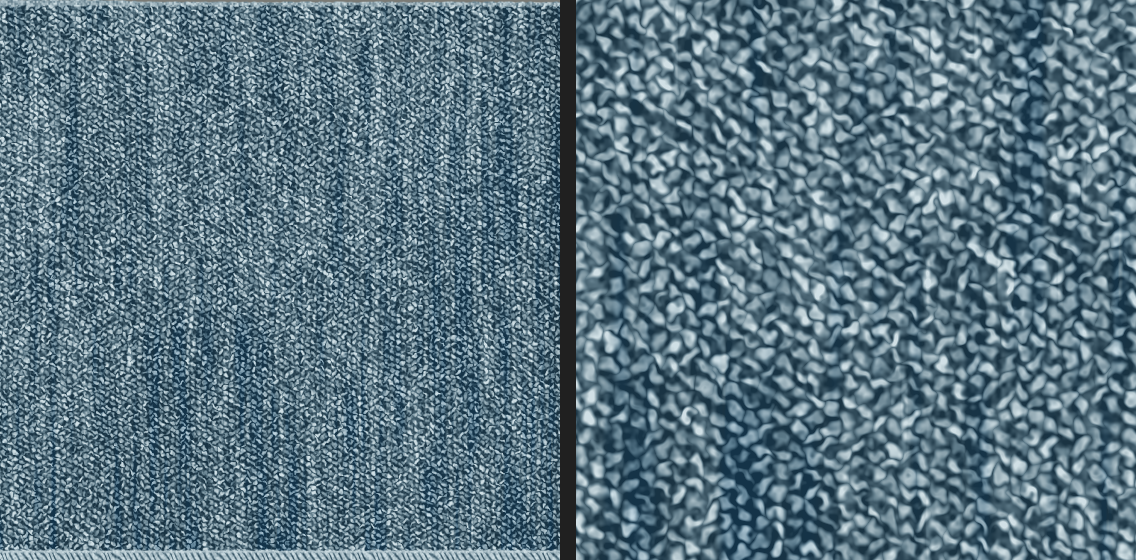
Left: the whole. Right: its middle third, enlarged.
Write a WebGL 2 fragment shader that draws this texture.

```glsl
#version 300 es
precision highp float;
// Washed blue denim: staggered slanted stitches, vertical fading, pale hem and fringe.

#define STITCHES vec2(104.0, 88.0)  // repeats across and down
#define STITCH_SIZE vec2(0.70, 0.38) // half length and half width, in cells
#define SLANT 0.58                  // stitch angle in radians
#define JITTER 0.12                 // uneven placement of stitches
#define RAGGED 0.55                 // waviness of stitch outlines
#define STREAK 0.38                 // strength of vertical fading
#define FIBRE 0.36                  // strength of fine fibre grain
#define BASE_TONE 0.07              // tone in the pits between stitches
#define STITCH_TONE 0.64            // tone added on top of a stitch
#define FRINGE_HEIGHT 0.018
#define FRINGE_STRANDS 92.0
#define HEM_HEIGHT 0.011

uniform vec2 u_resolution;
out vec4 fragColor;

const vec3 INDIGO = vec3(0.10, 0.20, 0.26);
const vec3 FADED = vec3(0.385, 0.495, 0.55);
const vec3 PALE = vec3(0.82, 0.88, 0.90);
const vec3 BACKDROP = vec3(0.48, 0.48, 0.46);

float hash(vec2 p) {
  vec3 q = fract(vec3(p.xyx) * 0.1031);
  q += dot(q, q.yzx + 33.33);
  return fract((q.x + q.y) * q.z);
}

float noise(vec2 p) {
  vec2 i = floor(p), f = fract(p);
  f = f * f * (3.0 - 2.0 * f);
  vec2 e = vec2(1.0, 0.0);
  return mix(mix(hash(i), hash(i + e.xy), f.x),
             mix(hash(i + e.yx), hash(i + e.xx), f.x), f.y);
}

// Two independent noises centred on zero, for bending coordinates.
vec2 warp(vec2 p) {
  return vec2(noise(p), noise(p + 40.0)) - 0.5;
}

// Brightest stitch covering a point; zero in the pits.
float weave(vec2 uv) {
  vec2 p = uv * STITCHES + warp(uv * 6.0) * 1.6 + warp(uv * 190.0) * RAGGED;
  float column = floor(p.x);
  float cover = 0.0;
  for (int i = -1; i <= 1; i++) {
    float c = column + float(i);
    float stagger = 0.5 * mod(c, 2.0);
    float row = floor(p.y - stagger);
    for (int j = -1; j <= 1; j++) {
      vec2 id = vec2(c, row + float(j));
      vec2 wobble = vec2(hash(id + 17.0), hash(id + 53.0)) - 0.5;
      vec2 d = p - id - vec2(0.5, 0.5 + stagger) - wobble * 2.0 * JITTER;
      // Most stitches fall to the right, some lean the other way.
      float lean = hash(id + 91.0) < 0.7 ? -SLANT : SLANT;
      lean += wobble.x * 0.3;
      float cs = cos(lean), sn = sin(lean);
      vec2 q = vec2(cs * d.x + sn * d.y, cs * d.y - sn * d.x) / STITCH_SIZE;
      float body = 1.0 - smoothstep(0.3, 1.12, length(q));
      cover = max(cover, body * mix(0.68, 1.32, hash(id)));
    }
  }
  return cover;
}

// Long worn threads along the warp, centred on zero.
float streaks(vec2 uv) {
  float broad = noise(uv * vec2(52.0, 3.0)) - 0.5;
  float thin = noise(uv * vec2(125.0, 8.0) + 9.0) - 0.5;
  float slub = smoothstep(0.84, 1.0, noise(uv * vec2(140.0, 14.0) + 71.0));
  return STREAK * (0.45 * broad + 0.65 * thin + 0.6 * slub);
}

vec3 denim(float tone) {
  vec3 dark = mix(INDIGO, FADED, clamp(tone / 0.4, 0.0, 1.0));
  return mix(dark, PALE, clamp((tone - 0.4) / 0.6, 0.0, 1.0));
}

void main() {
  vec2 uv = gl_FragCoord.xy / u_resolution;
  float px = 1.0 / u_resolution.y;

  // Cloth
  float worn = streaks(uv);
  float grain = noise(uv * vec2(330.0, 290.0)) - 0.5;
  float cloud = noise(uv * 4.0 + 5.0) - 0.5;
  float tone = BASE_TONE + STITCH_TONE * weave(uv) + worn + FIBRE * grain;
  tone += 0.09 * cloud + 0.07 * (uv.y - 0.5);
  tone -= 0.12 * smoothstep(0.965, 1.0, uv.x);
  vec3 color = denim(tone);

  // Bluer dye where the cloth is least worn
  float dye = smoothstep(0.03, -0.15, worn) * (1.0 - 0.6 * uv.y);
  color += dye * vec3(-0.03, 0.0, 0.03);

  // Fringe of slanted loose strands along the bottom
  float strand = (uv.x + 0.6 * uv.y) * FRINGE_STRANDS + noise(uv * vec2(60.0, 20.0));
  float thread = 1.0 - smoothstep(0.18, 0.5, abs(fract(strand) - 0.5));
  float knot = smoothstep(0.005, 0.0, abs(uv.y - FRINGE_HEIGHT + 0.003));
  float fringeTone = 0.25 + 0.6 * max(thread, knot) + 0.3 * grain;
  float fringeTop = FRINGE_HEIGHT + 0.004 * (noise(vec2(uv.x * 130.0, 3.0)) - 0.5);
  color = mix(color, denim(fringeTone), smoothstep(px, -px, uv.y - fringeTop));

  // Pale hem and a sliver of backdrop along the top
  float bump = 0.004 * (noise(vec2(uv.x * 150.0, 8.0)) - 0.5);
  float hem = smoothstep(-0.002, 0.002, uv.y - 1.0 + HEM_HEIGHT + bump);
  color = mix(color, denim(0.72 + 0.6 * grain), hem * 0.85);
  float edge = 0.9965 + bump * 0.5 + 0.004 * smoothstep(0.3, 0.15, uv.x);
  color = mix(color, BACKDROP, smoothstep(-px, px, uv.y - edge));

  fragColor = vec4(color, 1.0);
}
```
